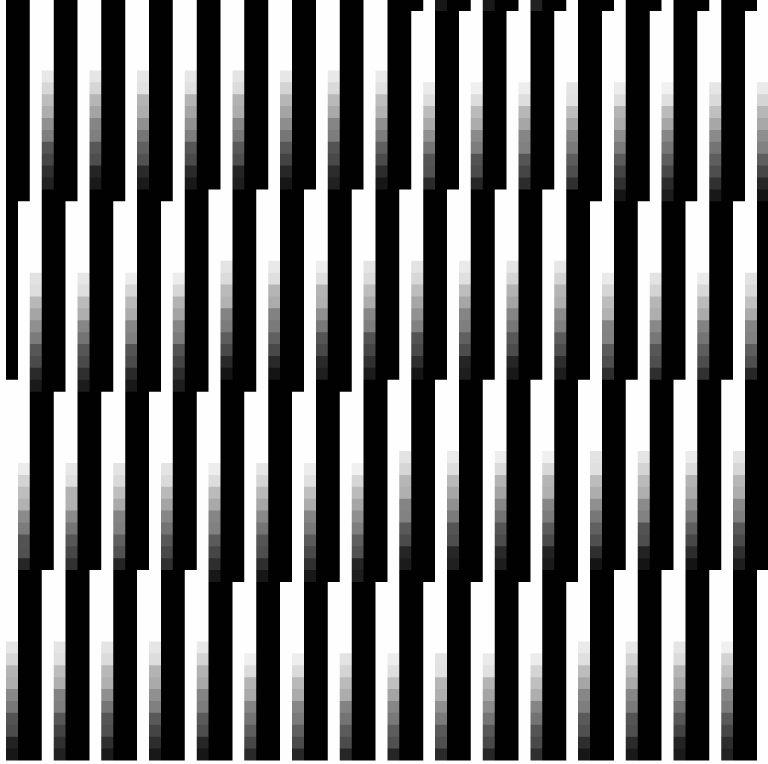
Reproduce this pattern procedurally as a Shadertoy shader.

```glsl
float hash(vec2 p) {
    vec3 q = fract(p.xyx * vec3(0.1031, 0.1030, 0.0973));
    q += dot(q, q.yzx + 33.33);
    return fract((q.x + q.y) * q.z);
}

// Band starts drop by one cell over half of the columns
float bandDrop(float column, float band) {
    return step(mod(column - 33.0 - 16.0 * band, 64.0), 30.5);
}

// Two cells of fade share a tone, with a slight step and grain
float fadeTone(float depth, vec2 cell) {
    float pair = floor(depth / 2.0);
    float odd = mod(depth, 2.0);
    float grain = 0.06 * (hash(cell) - 0.5);
    return clamp(1.49 - 0.19 * pair - 0.06 * odd + grain, 0.0, 1.0);
}

float cellTone(vec2 cell) {
    // White margin at the left and the bottom
    if (cell.x < 0.0 || cell.y > 63.5) return 1.0;

    float band = floor(cell.y / 16.0);
    if (mod(cell.y, 16.0) < bandDrop(cell.x, band)) band -= 1.0;
    float depth = cell.y - 16.0 * band - bandDrop(cell.x, band);

    // Each band moves the stripes one cell to the left
    float stripe = mod(cell.x + band, 4.0);
    if (stripe < 1.5) return 0.0;
    if (stripe < 2.5) return 1.0;
    return fadeTone(depth, cell);
}

void mainImage(out vec4 fragColor, in vec2 fragCoord) {
    // Average sixteen samples to smooth the cell edges
    float tone = 0.0;
    for (int i = 0; i < 16; i++) {
        vec2 offset = (vec2(i % 4, i / 4) + 0.5) / 4.0 - 0.5;
        vec2 uv = (fragCoord + offset) / iResolution.xy;
        vec2 grid = vec2(uv.x * 64.43 - 0.5, (1.0 - uv.y) * 64.22 + 0.08);
        tone += cellTone(floor(grid)) / 16.0;
    }
    fragColor = vec4(vec3(mix(0.005, 0.995, tone)), 1.0);
}
```
